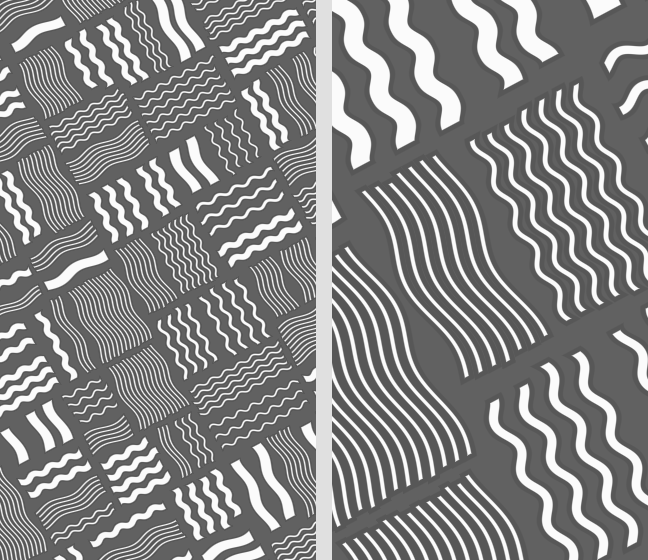
Left, the full canvas; right, a detail of the centre.
Write a Shadertoy shader that draws this pattern.

```glsl
const float TAU = 6.2831853;
const float TILT = 0.49;        // rotation of the whole weave
const float GAP = 0.0045;       // clear margin around each block
const vec3 SLATE = vec3(0.38);
const vec3 RIM = vec3(0.34);
const vec3 CHALK = vec3(0.985);

float hash(float id, float salt) {
    return fract(sin(id * 12.9898 + salt * 78.233) * 4375.85);
}

mat2 rotation(float angle) {
    float c = cos(angle), s = sin(angle);
    return mat2(c, -s, s, c);
}

// Cuts a block across one axis and keeps the part holding p
void cutBlock(vec2 p, vec2 axis, float spread,
              inout vec2 center, inout vec2 halfSize, inout float id) {
    float extent = dot(halfSize, axis);
    float cut = extent * spread * (2.0 * hash(id, 3.0) - 1.0);
    float side = step(cut, dot(p - center, axis));
    float low = mix(-extent, cut, side);
    float high = mix(cut, extent, side);
    center += axis * 0.5 * (low + high);
    halfSize += axis * (0.5 * (high - low) - extent);
    id = 2.0 * id + side;
}

// Squarish panels by repeated cuts of the longer side
float findPanel(vec2 p, inout vec2 center, inout vec2 halfSize) {
    float id = 1.0;
    for (int i = 0; i < 9; i++) {
        float longSide = 2.0 * max(halfSize.x, halfSize.y);
        if (longSide < mix(0.15, 0.28, hash(id, 1.0))) break;
        vec2 axis = halfSize.x > halfSize.y ? vec2(1.0, 0.0) : vec2(0.0, 1.0);
        cutBlock(p, axis, 0.3, center, halfSize, id);
    }
    return id;
}

// Line style: pitch, half width, wavelength, amplitude
vec4 lineStyle(float pick) {
    if (pick < 0.34) return vec4(0.0076, 0.0011, 0.085, 0.0042); // dense
    if (pick < 0.56) return vec4(0.0250, 0.0054, 0.034, 0.0034); // thick
    if (pick < 0.66) return vec4(0.0320, 0.0085, 0.088, 0.0042); // heavy
    if (pick < 0.83) return vec4(0.0115, 0.0014, 0.028, 0.0028); // fine
    if (pick < 0.92) return vec4(0.0200, 0.0026, 0.034, 0.0036); // medium
    return vec4(0.0170, 0.0014, 0.027, 0.0034);                  // loose
}

// Signed distance to a bundle of wavy lines running along x
float wavyLines(vec2 p, vec2 halfSize, vec4 style, float id) {
    float pitch = style.x, thickness = style.y;
    float waveLength = style.z, amplitude = style.w;

    float phase = TAU * (p.x / waveLength + hash(id, 4.0)) + 20.0 * p.y;
    float drift = 0.3 * amplitude * sin(23.0 * p.x + id);
    float y = p.y - amplitude * sin(phase) - drift;
    float slope = amplitude * TAU / waveLength * cos(phase);

    float room = max(halfSize.y - GAP - 0.5 * amplitude, thickness);
    float count = max(1.0, floor(2.0 * room / pitch + 0.3));
    float spacing = 2.0 * room / count;
    float index = clamp(floor((y + room) / spacing), 0.0, count - 1.0);
    float offset = y + room - (index + 0.5) * spacing;
    float across = abs(offset) / sqrt(1.0 + slope * slope) - thickness;

    // Ragged ends, looser for widely spaced lines
    float end = p.x < 0.0 ? 5.0 : 6.0;
    float trim = 0.5 * pitch * hash(id + index * 7.3, end);
    float along = abs(p.x) - (halfSize.x - GAP - trim);
    return max(across, along);
}

float weave(vec2 p) {
    vec2 center = vec2(0.0);
    vec2 halfSize = vec2(0.72, 0.68);
    float id = findPanel(p, center, halfSize);

    // Neighbouring panels run crosswise unless clearly elongated
    bool upright = mod(id, 2.0) > 0.5;
    float ratio = halfSize.x / halfSize.y;
    if (ratio > 1.6) upright = false;
    if (ratio < 0.625) upright = true;

    // Strips lie side by side within a panel
    vec2 stack = upright ? vec2(1.0, 0.0) : vec2(0.0, 1.0);
    for (int i = 0; i < 3; i++) {
        float thick = 2.0 * dot(halfSize, stack);
        if (thick < mix(0.065, 0.14, hash(id, 2.0))) break;
        cutBlock(p, stack, 0.25, center, halfSize, id);
    }
    vec2 local = p - center;
    if (upright) {
        local = local.yx;
        halfSize = halfSize.yx;
    }

    // Narrow strips favour dense bundles, wide blocks open ones
    float pick = hash(id, 8.0);
    pick = halfSize.y < 0.036 ? 0.83 * pick : 0.22 + 0.78 * pick;
    return wavyLines(local, halfSize, lineStyle(pick), id);
}

void mainImage(out vec4 fragColor, in vec2 fragCoord) {
    vec2 uv = (fragCoord - 0.5 * iResolution.xy) / iResolution.y;
    float softness = 0.8 / iResolution.y;
    float d = weave(rotation(TILT) * uv);

    // Slightly darker ground hugging each line
    vec3 color = mix(RIM, SLATE, smoothstep(0.0024, 0.0034, d));
    color = mix(CHALK, color, smoothstep(-softness, softness, d));
    fragColor = vec4(color, 1.0);
}
```
